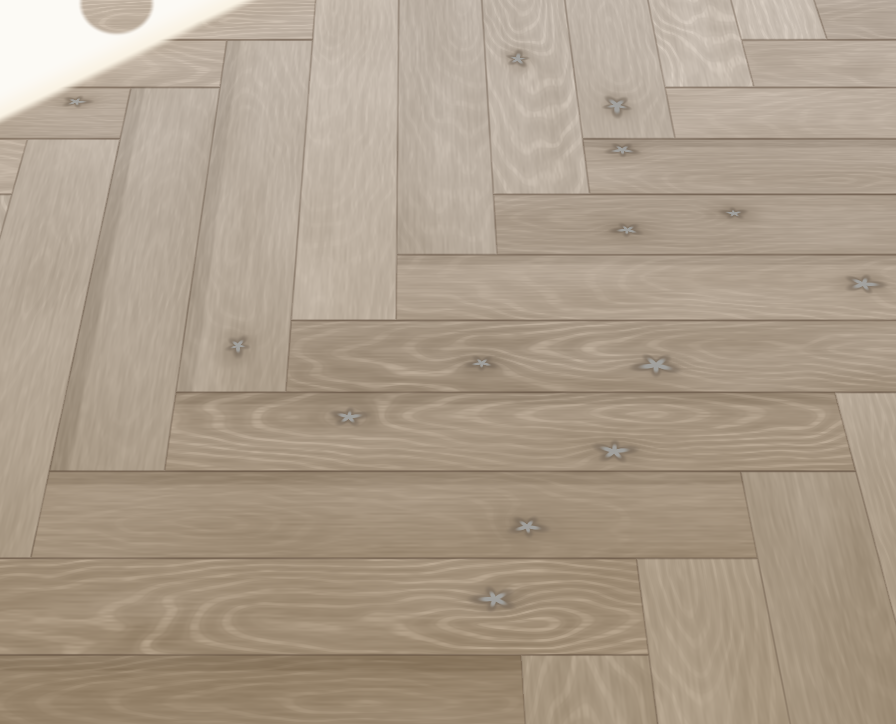
Write a WebGL 1 fragment shader that draws this texture.

```glsl
precision highp float;
// Limed oak herringbone floor seen in perspective, with a sunlit corner.
// The view is projected onto a floor grid one plank wide per cell; each cell
// picks its 6:1 plank, then grain, knots and seams use plank coordinates.
uniform vec2 u_resolution;

float hash(vec2 p) {
  return fract(sin(dot(p, vec2(127.1, 311.7))) * 43758.5453);
}

float noise(vec2 p) {
  vec2 i = floor(p), f = fract(p);
  f = f * f * (3.0 - 2.0 * f);
  return mix(mix(hash(i), hash(i + vec2(1.0, 0.0)), f.x),
             mix(hash(i + vec2(0.0, 1.0)), hash(i + vec2(1.0, 1.0)), f.x), f.y);
}

// Adds grain and knots; g.x runs along the plank (0..6), g.y across it (0..1).
vec3 oak(vec3 color, vec2 g, vec2 id) {
  vec2 seed = 40.0 * vec2(hash(id + 0.3), hash(id + 7.7));
  float warp = 0.0, halo = 0.0, rim = 0.0, core = 0.0;
  for (int i = 0; i < 2; i++) {
    vec2 k = id + 3.1 * float(i + 1);
    float present = step(0.62, hash(k));
    vec2 q = g - vec2(0.3 + 5.4 * hash(k + 1.3), 0.2 + 0.6 * hash(k + 2.9));
    float d = length(q * vec2(0.65, 1.0));
    float star = 0.7 + 0.3 * cos(5.0 * atan(q.y, q.x + 0.0001) + 6.0 * hash(k + 4.1));
    float radius = mix(0.06, 0.13, hash(k + 5.3)) * star;
    warp += present * exp(-d * d * 22.0);
    halo += present * exp(-d * d * 45.0) * (0.5 + 0.6 * noise(g * 9.0 + seed));
    rim += present * (1.0 - smoothstep(radius, radius + 0.06, d));
    core += present * (1.0 - smoothstep(radius * 0.5, radius, d));
  }

  // Growth rings: long nested ovals bent by noise and by the knots
  float wobble = noise(g * vec2(0.9, 2.2) + seed) + 0.3 * noise(g * vec2(3.0, 6.0) + seed);
  vec2 heart = vec2(6.0 * hash(id + 11.0), 0.2 + 0.6 * hash(id + 13.0));
  float ring = length((g - heart) * vec2(0.17, 1.0)) + 0.2 * wobble + 0.16 * warp;
  float wave = sin(ring * 72.0);
  float pores = noise(g * vec2(9.0, 48.0) + seed);
  float figure = mix(0.2, 1.0, pow(hash(id + 17.0), 2.0));
  figure *= 0.35 + 0.9 * noise(g * vec2(0.7, 1.6) + seed.yx);
  color += figure * (0.075 * smoothstep(0.3, 1.0, wave) * (0.4 + 0.8 * pores)
                     - 0.025 * smoothstep(0.0, 1.0, -wave));

  // Fine streaks, broad stains and an occasional dark edge strip
  color += 0.035 * (noise(g * vec2(2.5, 42.0) + seed) - 0.5);
  color += 0.02 * (pores - 0.5);
  color += vec3(0.05, 0.053, 0.058) * (noise(g * vec2(0.8, 3.0) + seed) - 0.5);
  float strip = step(0.85, hash(id + 19.0)) * (1.0 - smoothstep(0.14, 0.18, g.y));
  color -= 0.05 * strip;

  color = mix(color, vec3(0.47, 0.41, 0.34), clamp(halo * 0.5, 0.0, 0.6));
  color = mix(color, vec3(0.42, 0.37, 0.32), clamp(rim, 0.0, 1.0) * 0.45);
  return mix(color, vec3(0.66, 0.67, 0.67), clamp(core, 0.0, 1.0) * 0.8);
}

void main() {
  float pixel = 1.0 / u_resolution.y;
  vec2 view = gl_FragCoord.xy * pixel;
  view.y = 1.0 - view.y;

  // Perspective: rows crowd towards a horizon far above the top edge
  float depth = view.y + 1.679;
  vec2 ground = vec2((view.x - 0.5645) / (0.0683 * depth) + 0.12, 27.37 - 47.46 / depth);
  vec2 unit = vec2(0.0683 * depth, depth * depth / 47.46);

  // Herringbone: six cells of a lying plank, then six of standing planks
  vec2 cell = floor(ground), f = ground - cell;
  float stepIndex = floor(mod(cell.x + cell.y - 4.0 + 0.5, 12.0));
  bool lying = stepIndex < 6.0;
  vec2 g = lying ? vec2(stepIndex + f.x, f.y) : vec2(stepIndex - 6.0 + f.y, f.x);
  vec2 id = lying ? vec2(cell.x - stepIndex, cell.y)
                  : vec2(cell.x + 50.0, cell.y - stepIndex + 6.0);

  // Tone: paler and greyer far away, browner near; standing planks catch light
  vec3 color = mix(vec3(0.725, 0.678, 0.63), vec3(0.61, 0.54, 0.45),
                   smoothstep(-0.1, 1.1, view.y));
  color += lying ? vec3(-0.008, -0.012, -0.016) : vec3(0.032, 0.036, 0.038);
  color += 0.045 * (hash(id + 23.0) - 0.5);
  color = oak(color, g, id);

  // Seams: crisp across the view, fainter along it
  vec2 gap = min(g, vec2(6.0, 1.0) - g) * (lying ? unit : unit.yx);
  vec2 seam = 1.0 - smoothstep(vec2(0.0), vec2(0.0011 + pixel), lying ? gap : gap.yx);
  float wear = 0.7 + 0.5 * noise(ground * 2.3);
  color = mix(color, vec3(0.38, 0.31, 0.25), wear * max(seam.x * 0.4, seam.y * 0.62));

  // Sunlit corner with a rounded leaf shadow
  float sunEdge = (view.y - 0.168 + 0.48 * view.x) / 1.11;
  float sun = 1.0 - smoothstep(-0.008, 0.006, sunEdge);
  float leaf = length((view - vec2(0.161, 0.005)) / vec2(0.05, 0.042));
  sun *= smoothstep(0.9, 1.08, leaf);
  vec3 sunColor = mix(vec3(0.99, 0.98, 0.96), vec3(0.98, 0.95, 0.89),
                      smoothstep(-0.04, 0.0, sunEdge));
  color += vec3(0.03, 0.025, 0.015) * exp(-max(sunEdge, 0.0) * 25.0);
  gl_FragColor = vec4(mix(color, sunColor, sun), 1.0);
}
```
